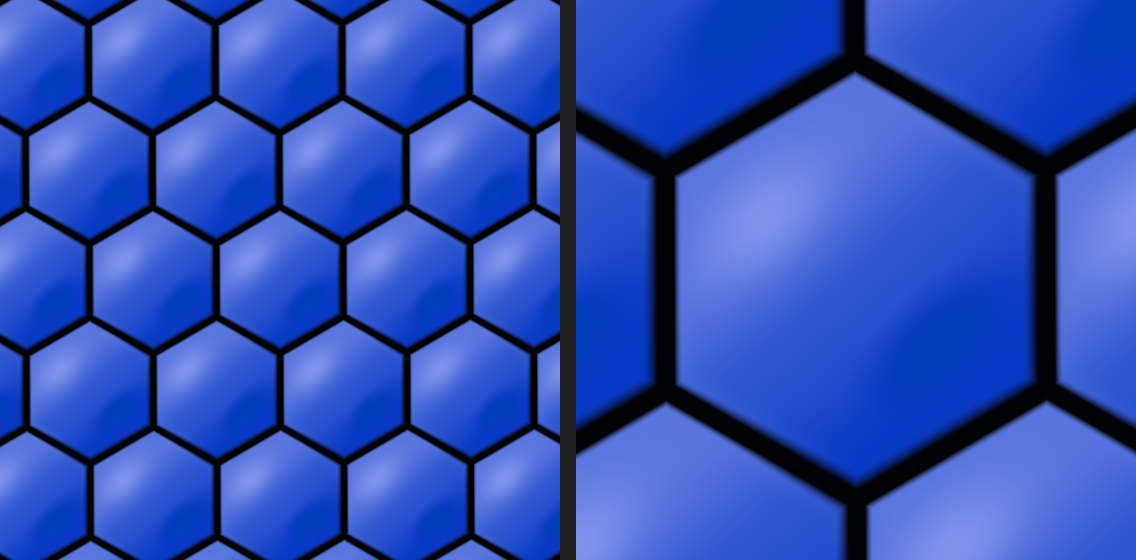
Left: the whole. Right: its middle third, enlarged.
Reproduce this pattern procedurally as a WebGL 1 fragment shader.

```glsl
precision highp float;

uniform vec2 u_resolution;

#define COLUMNS 4.414
#define TILT 0.004
#define GROUT_HALF 0.023
#define GROUT vec3(0.0, 0.004, 0.012)
#define DEEP vec3(0.035, 0.225, 0.77)
#define BODY vec3(0.18, 0.335, 0.815)
#define LIGHT vec3(0.35, 0.46, 0.87)
#define GLINT vec3(0.52, 0.60, 0.93)
#define POOL vec3(0.0, 0.24, 0.73)

const vec2 LATTICE = vec2(1.0, 1.7320508);
const vec2 LIGHT_DIR = vec2(-0.7071, 0.7071);

// Offset from the centre of the nearest hexagonal cell
vec2 hexCell(vec2 p) {
  vec2 a = mod(p + 0.5 * LATTICE, LATTICE) - 0.5 * LATTICE;
  vec2 b = mod(p, LATTICE) - 0.5 * LATTICE;
  return dot(a, a) < dot(b, b) ? a : b;
}

// Distance inward from the cell border
float borderDistance(vec2 q) {
  q = abs(q);
  return 0.5 - max(q.x, dot(q, vec2(0.5, 0.8660254)));
}

// Normalised distance from an ellipse lying across the light direction
float diagonalEllipse(vec2 q, vec2 centre, vec2 radii) {
  q -= centre;
  vec2 local = vec2(dot(q, LIGHT_DIR.yy), dot(q, LIGHT_DIR));
  return length(local / radii);
}

vec3 domeColor(vec2 q, float edge) {
  // Broad diagonal shading
  float slope = dot(q, normalize(vec2(-0.65, 0.76)));
  vec3 color = mix(DEEP, BODY, smoothstep(-0.40, 0.0, slope));
  color = mix(color, LIGHT, smoothstep(-0.04, 0.30, slope));

  // Soft glint and the deep pool opposite it
  float glint = diagonalEllipse(q, vec2(-0.24, 0.16), vec2(0.20, 0.12));
  color = mix(color, GLINT, 0.85 * exp(-glint * glint));
  float pool = diagonalEllipse(q, vec2(0.22, -0.18), vec2(0.25, 0.125));
  color = mix(color, DEEP, 0.8 * (1.0 - smoothstep(0.5, 1.35, pool)));
  color = mix(color, POOL, 1.0 - smoothstep(0.3, 1.0, pool));

  // Pale reflected rim
  float rim = 1.0 - smoothstep(0.035, 0.10, edge);
  return mix(color, LIGHT, 0.35 * rim * smoothstep(-0.5, 0.4, slope));
}

void main() {
  vec2 p = (gl_FragCoord.xy - 0.5 * u_resolution) / u_resolution.y;
  float c = cos(TILT), s = sin(TILT);
  p = mat2(c, -s, s, c) * p * COLUMNS;
  vec2 q = hexCell(p);
  float edge = borderDistance(q);
  float pixel = COLUMNS / u_resolution.y;

  // Shadow is wider on the sides facing away from the light
  float away = smoothstep(-0.25, 0.35, -dot(q, LIGHT_DIR));
  float shadow = max(mix(0.020, 0.042, away), pixel);
  float face = smoothstep(GROUT_HALF - 0.5 * pixel, GROUT_HALF + shadow, edge);
  gl_FragColor = vec4(mix(GROUT, domeColor(q, edge), sqrt(face)), 1.0);
}
```
